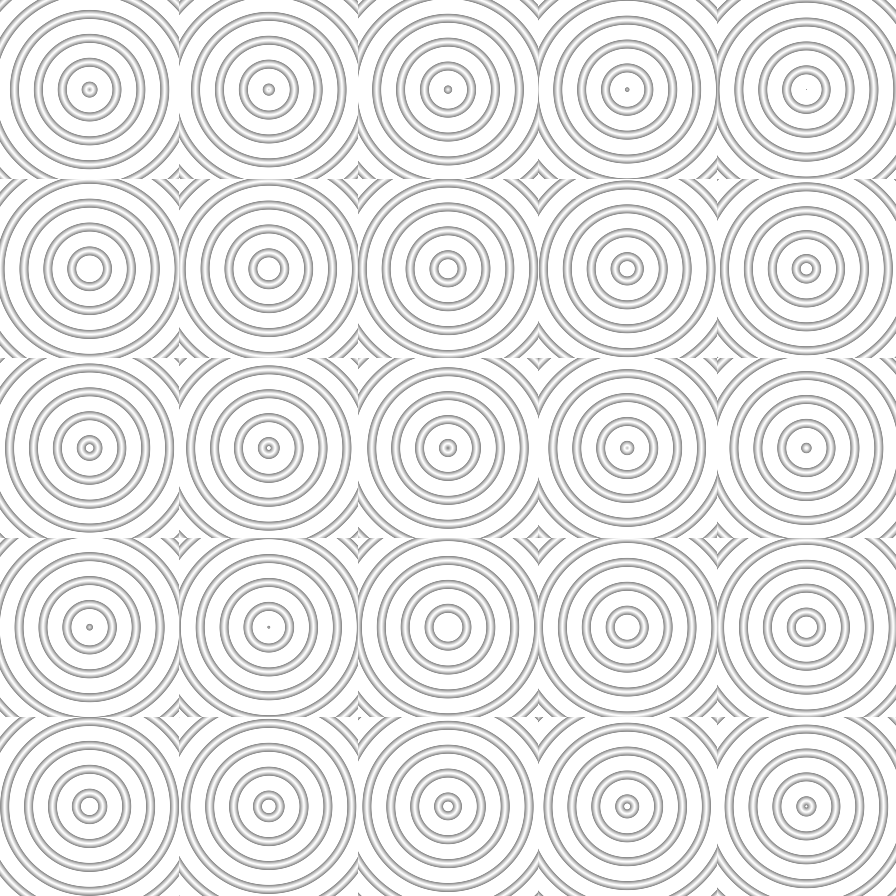
Write a three.js fragment shader that draws this pattern.

```glsl
// Five by five grid of concentric grey tube rings that shrink from cell to cell.
varying vec2 vUv;

// Brightness across a tube: white along its spine, grey at its rims, white outside.
float tubeShade(float turns, float turnsPerPixel) {
  float halfWidth = 0.19;
  float fromSpine = abs(fract(turns + 0.5) - 0.5);
  float shade = 1.0 - 0.51 * pow(min(fromSpine / halfWidth, 1.0), 1.2);
  float softness = 0.5 * turnsPerPixel;
  float outside = smoothstep(halfWidth - softness, halfWidth + softness, fromSpine);
  return mix(shade, 1.0, outside);
}

void main() {
  float cells = 5.0;
  float ringsPerCell = 7.5;
  vec2 grid = vUv * cells;
  vec2 cell = floor(grid);
  float radius = length(fract(grid) - 0.5);

  // Cells are numbered row by row from the top left; each adds half a radian.
  float cellIndex = (cells - 1.0 - cell.y) * cells + cell.x;
  float phase = cellIndex * 0.5 / 6.2832 - 0.145;

  // Pixel size comes from the smooth coordinate, so cell seams stay clean.
  float turnsPerPixel = fwidth(vUv.x) * cells * ringsPerCell;
  float grey = tubeShade(radius * ringsPerCell + phase, turnsPerPixel);
  gl_FragColor = vec4(vec3(grey), 1.0);
}
```
